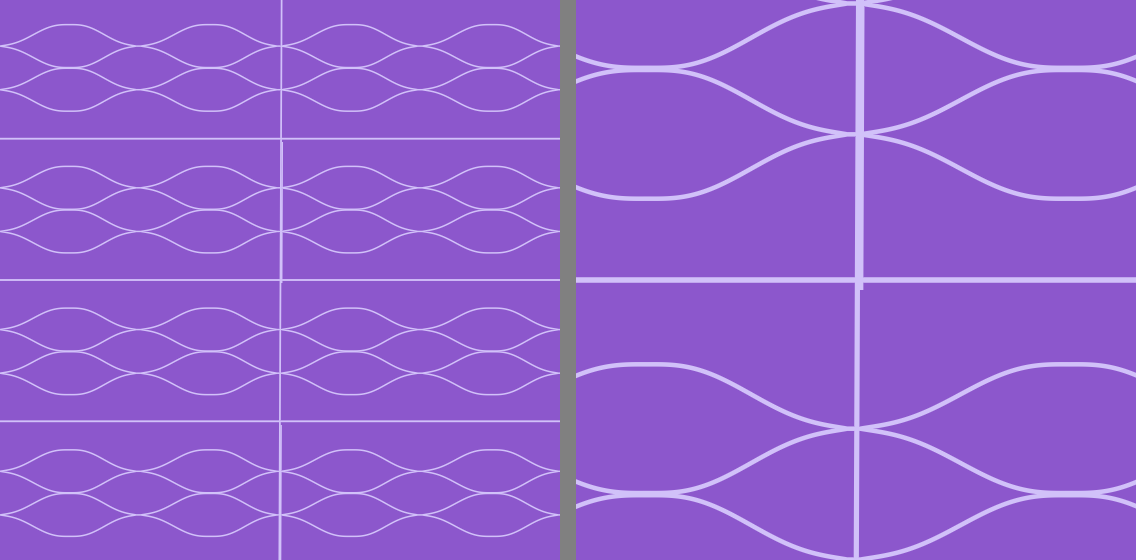
Left, the full canvas; right, a detail of the centre.
A WebGL 2 fragment shader for this pattern:

```glsl
#version 300 es
precision highp float;
// Rows of paired lens chains in pale lilac on violet, ruled into panels by thin lines.

uniform vec2 u_resolution;
out vec4 outColor;

const vec3 VIOLET = vec3(0.55, 0.34, 0.80);
const vec3 LILAC = vec3(0.82, 0.755, 0.975);

const float ROW_PITCH = 0.2531;
const float RULE_PITCH = 0.2523;
const float LENS_PITCH = 0.2513;
const float LENS_CREST = 0.1243;
const float LENS_END = 0.2435;
const float LENS_HEIGHT = 0.0383;
const float FIRST_CHAIN = 0.0823;
const float CHAIN_GAP = 0.0779;

const float CURVE_WIDTH = 0.0027;
const float RULE_WIDTH = 0.0033;
const float STRAND_WIDTH = 0.0031;

// Antialiased coverage of a stroke at a given distance from its centre.
float stroke(float dist, float width, float pixel) {
    return clamp(0.5 + (0.5 * width - dist) / pixel, 0.0, 1.0);
}

// Rise from a pointed tip (0) to a flat crest (1).
float flank(float t) {
    float rest = 1.0 - t;
    return t * t * t * (t * (6.0 * t - 15.0) + 10.0) + 0.55 * t * rest * rest;
}

// Half height of the lens chain at x.
float lensHeight(float x) {
    float local = mod(x, LENS_PITCH);
    float rise = local / LENS_CREST;
    float fall = (LENS_END - local) / (LENS_END - LENS_CREST);
    return LENS_HEIGHT * flank(clamp(min(rise, fall), 0.0, 1.0));
}

// Distance to both mirrored edges of a chain, corrected for slope.
float chainDistance(float x, float offsetY) {
    const float STEP = 0.001;
    float slope = (lensHeight(x + STEP) - lensHeight(x - STEP)) / (2.0 * STEP);
    return abs(abs(offsetY) - lensHeight(x)) / sqrt(1.0 + slope * slope);
}

// Distance to the nearest horizontal rule, counted from the middle.
float ruleDistance(float y) {
    float k = (y - 0.5) / RULE_PITCH;
    return abs(k - round(k)) * RULE_PITCH;
}

// Slightly leaning upright, doubled by a second strand on odd rows.
float uprightCoverage(vec2 p, float row, float pixel) {
    float centre = mix(0.5029, 0.4988, p.y);
    float main = stroke(abs(p.x - centre), STRAND_WIDTH, pixel);
    float extra = stroke(abs(p.x - centre - 0.0020), STRAND_WIDTH, pixel);
    return max(main, extra * mod(row, 2.0));
}

void main() {
    vec2 p = gl_FragCoord.xy / u_resolution;
    p.y = 1.0 - p.y; // rows are counted from the top
    float pixel = 1.0 / min(u_resolution.x, u_resolution.y);
    float row = floor(p.y / ROW_PITCH);
    float localY = p.y - row * ROW_PITCH;

    // Ruled lines
    float ink = stroke(ruleDistance(p.y), RULE_WIDTH, pixel);
    ink = max(ink, uprightCoverage(p, row, pixel));

    // Two stacked chains in each row
    for (int i = 0; i < 2; i++) {
        float chainY = FIRST_CHAIN + float(i) * CHAIN_GAP;
        ink = max(ink, stroke(chainDistance(p.x, localY - chainY), CURVE_WIDTH, pixel));
    }

    outColor = vec4(mix(VIOLET, LILAC, ink), 1.0);
}
```
